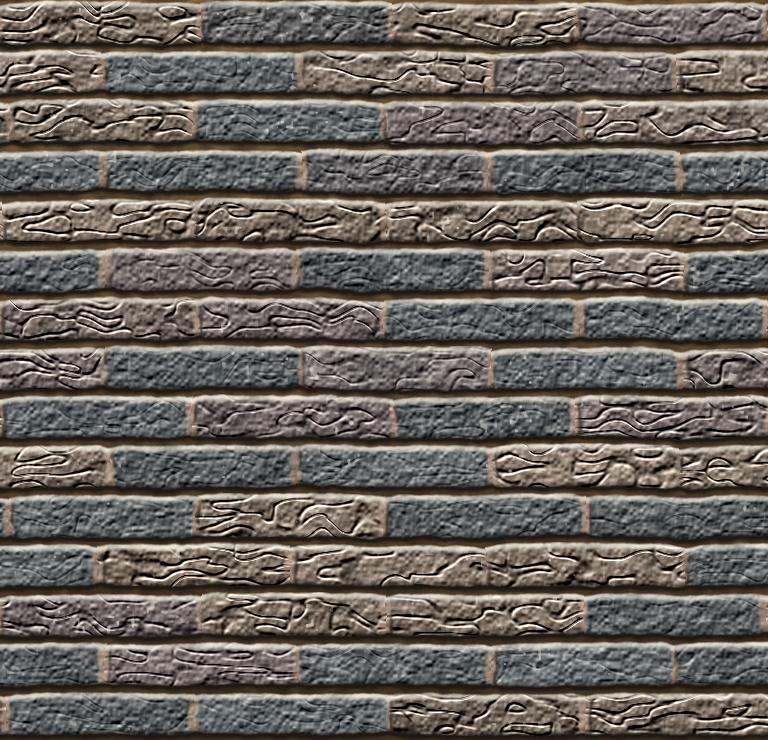
This texture is drawn by a WebGL 1 fragment shader. Its source:

```glsl
precision highp float;
// Weathered running-bond brick wall: 15 courses of 4 long, thin bricks.
// Each course has a sunlit upper arris, a creased face and a deep shadowed bed
// joint; sine-hash noise supplies the relief, the tones and the ragged edges.

uniform vec2 u_resolution;

const float COURSES = 15.0;
const float BRICKS = 4.0;
const vec3 BROWN = vec3(0.47, 0.42, 0.37);
const vec3 PLUM = vec3(0.44, 0.40, 0.395);
const vec3 SLATE = vec3(0.35, 0.37, 0.375);
const vec3 JOINT = vec3(0.62, 0.54, 0.48);
const vec3 BED = vec3(0.40, 0.31, 0.20);
const vec3 SHADOW = vec3(0.12, 0.095, 0.07);
const vec3 SUNLIT = vec3(0.95, 0.93, 0.88);

float hash(vec2 p) {
  return fract(sin(dot(p, vec2(127.1, 311.7))) * 43758.5453);
}

float noise(vec2 p) {
  vec2 i = floor(p);
  vec2 f = fract(p);
  f = f * f * (3.0 - 2.0 * f);
  float low = mix(hash(i), hash(i + vec2(1.0, 0.0)), f.x);
  float high = mix(hash(i + vec2(0.0, 1.0)), hash(i + 1.0), f.x);
  return mix(low, high, f.y);
}

float fbm(vec2 p) {
  float sum = 0.0;
  float gain = 0.5;
  for (int i = 0; i < 4; i++) {
    sum += gain * noise(p);
    p = p * 2.03 + 17.3;
    gain *= 0.5;
  }
  return sum / 0.9375;
}

// Thin folds, mostly lengthwise, bent by a coarser noise.
float creases(vec2 p, float seed) {
  vec2 bent = p + 0.028 * vec2(noise(p * 24.0 + seed), noise(p * 27.0 - seed));
  float ridge = 1.0 - abs(2.0 * noise(bent * vec2(30.0, 82.0) + seed) - 1.0);
  return smoothstep(0.74, 1.0, ridge);
}

float clayHeight(vec2 p, float seed, float creased) {
  float grain = 0.5 * noise(p * 95.0 + seed) + 0.42 * noise(p * 210.0 - seed);
  return grain - creased * creases(p, seed);
}

// Slope towards a light high on the left.
float relief(vec2 p, float seed, float creased) {
  vec2 toLight = vec2(-0.0012, 0.003);
  return clayHeight(p, seed, creased) - clayHeight(p + toLight, seed, creased);
}

vec3 brickTone(float pick) {
  vec3 tone = mix(SLATE, PLUM, smoothstep(0.22, 0.42, pick));
  return mix(tone, BROWN, smoothstep(0.52, 0.72, pick));
}

// Signed distance, in bricks, to the nearest upright joint; y is its index.
vec2 uprightJoint(float x, float course) {
  float along = x - 0.025 - 0.515 * mod(course, 2.0);
  float index = floor(along + 0.5);
  float drift = 0.07 * (hash(vec2(mod(index, BRICKS), course + 3.0)) - 0.5);
  return vec2(along - index - drift, index);
}

void main() {
  vec2 uv = gl_FragCoord.xy / u_resolution;
  vec2 p = gl_FragCoord.xy / u_resolution.y;

  // Course, brick and position inside them, with wavering edges
  float down = (1.0 - uv.y) * COURSES + 0.07 * (noise(p * vec2(14.0, 3.0)) - 0.5);
  float course = floor(down);
  float f = fract(down);
  float ragged = fbm(p * 60.0) - 0.5;
  vec2 joint = uprightJoint(uv.x * BRICKS, course);
  float d = joint.x + 0.03 * ragged;
  vec2 id = vec2(mod(joint.y - step(d, 0.0), BRICKS), course);
  float pick = hash(id + 11.0);
  float seed = 40.0 * hash(id + 5.0);

  // Clay face: tone, stains, creases and pale flecks
  float creased = mix(0.15, 0.6, smoothstep(0.2, 0.7, pick));
  float slope = relief(p, seed, creased);
  vec3 face = brickTone(pick) * (0.92 + 0.2 * hash(id + 23.0));
  face *= 0.8 + 0.42 * fbm(p * 22.0 + seed);
  face *= 1.0 - 0.45 * creased * creases(p, seed);
  face += slope * vec3(0.95, 0.92, 0.88);
  float fleck = smoothstep(0.79, 0.93, noise(p * 150.0 + seed));
  float bloom = smoothstep(0.52, 0.75, fbm(p * 13.0 + 31.0));
  face = mix(face, SUNLIT, fleck * (0.2 + 0.4 * bloom));

  // Upright joints, from wide pink mortar to tight seams
  float halfWidth = mix(0.008, 0.03, hash(vec2(joint.y, course + 7.0)));
  float inBrick = smoothstep(halfWidth - 0.006, halfWidth + 0.016, abs(d));
  vec3 mortar = JOINT * (0.72 + 0.5 * fbm(p * 75.0)) + 0.45 * slope;
  vec3 color = mix(mortar, face, inBrick);
  float seam = (d - halfWidth) / 0.011;
  color *= 1.0 - 0.5 * exp(-seam * seam) * smoothstep(0.3, 0.6, noise(p * 50.0));

  // Sunlit upper arris and darkening lower arris
  float corner = 1.0 - smoothstep(0.0, 0.07, abs(d));
  float top = 0.03 + 0.05 * hash(id + 41.0) + 0.04 * corner + 0.06 * ragged;
  float bottom = 0.87 + 0.04 * (hash(id + 53.0) - 0.5) - 0.03 * corner + 0.09 * ragged;
  float arris = 1.0 - smoothstep(top + 0.04, top + 0.15, f);
  color = mix(color, SUNLIT, arris * (0.5 + 0.45 * noise(p * vec2(35.0, 60.0))));
  color *= 1.0 - 0.35 * smoothstep(bottom - 0.12, bottom, f);

  // Recessed bed: shadow under the brick, then ochre mortar, browner higher up
  float depth = f < 0.5 ? f + 1.0 - bottom : f - bottom;
  float lit = smoothstep(0.04, 0.15, depth) * mix(0.4, 1.0, uv.y);
  vec3 bed = mix(SHADOW, BED * (0.6 + 0.8 * fbm(p * vec2(50.0, 90.0))), lit);
  float onCourse = smoothstep(top - 0.04, top + 0.02, f);
  onCourse *= 1.0 - smoothstep(bottom - 0.03, bottom + 0.03, f);
  gl_FragColor = vec4(clamp(mix(bed, color, onCourse), 0.0, 1.0), 1.0);
}
```
